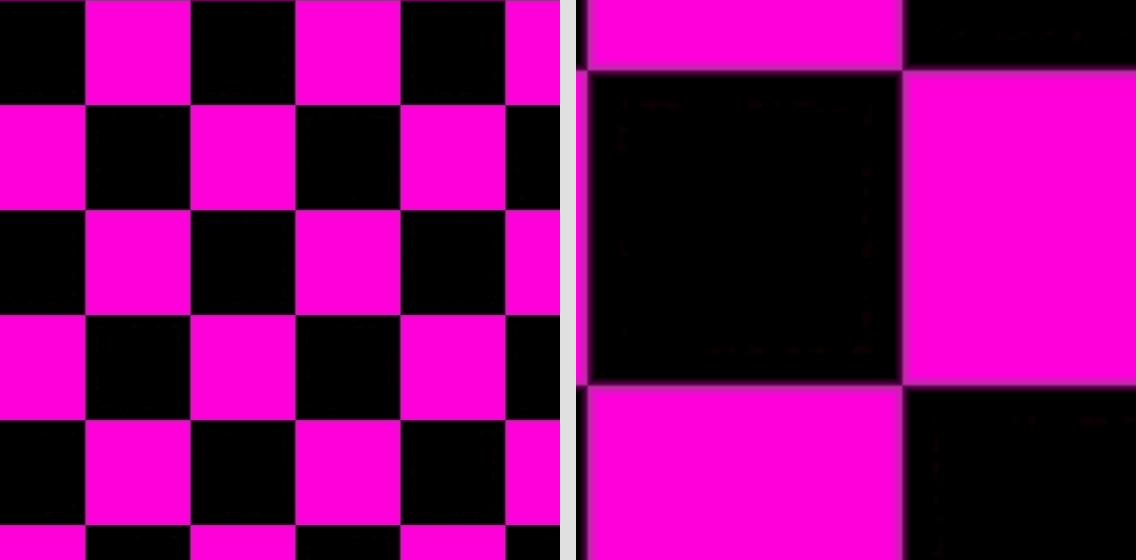
Left: the whole. Right: its middle third, enlarged.
Give the GLSL for this pattern, as a WebGL 1 fragment shader.

```glsl
precision highp float;

uniform vec2 u_resolution;

// Grid, in canvas units
const float CELL = 0.1875;
const vec2 ORIGIN = vec2(0.1527, 0.0622);

// Fill and edge colours, from dark to bright
const vec3 BLACK = vec3(0.0, 0.0, 0.0);
const vec3 DARK_HALO = vec3(0.15, 0.0, 0.12);
const vec3 HALO = vec3(0.32, 0.0, 0.26);
const vec3 RIM = vec3(0.73, 0.18, 0.65);
const vec3 SOFT_RIM = vec3(0.87, 0.08, 0.76);
const vec3 MAGENTA = vec3(1.0, 0.0, 0.86);

// Signed distances from the edge where each colour gives way to the next
const float HALO_START = -0.004;
const float HALO_END = -0.002;
const float SOFT_RIM_START = 0.002;
const float FILL_START = 0.005;
const float BLEND = 0.0013;

// Faint speckle just inside the dark squares
const float SPECKLE_INSET = 0.021;
const float SPECKLE_WIDTH = 0.005;
const float SPECKLE_SCALE = 190.0;
const vec3 SPECKLE_TINT = vec3(0.045, 0.0, 0.025);

float hash(vec2 p) {
  vec3 q = fract(vec3(p.xyx) * 0.1031);
  q += dot(q, q.yzx + 33.33);
  return fract((q.x + q.y) * q.z);
}

float valueNoise(vec2 p) {
  vec2 i = floor(p);
  vec2 f = fract(p);
  f = f * f * (3.0 - 2.0 * f);
  float low = mix(hash(i), hash(i + vec2(1.0, 0.0)), f.x);
  float high = mix(hash(i + vec2(0.0, 1.0)), hash(i + 1.0), f.x);
  return mix(low, high, f.y);
}

// Distance to the nearest grid line: positive in bright squares, negative in dark
float checkerDistance(vec2 p) {
  vec2 grid = (p - ORIGIN) / CELL;
  vec2 cell = floor(grid);
  vec2 inset = 0.5 - abs(fract(grid) - 0.5);
  float parity = mod(cell.x + cell.y, 2.0);
  return min(inset.x, inset.y) * CELL * (1.0 - 2.0 * parity);
}

float rise(float edge, float d, float blend) {
  return smoothstep(edge - blend, edge + blend, d);
}

void main() {
  vec2 uv = gl_FragCoord.xy / u_resolution.y;
  float blend = max(BLEND, 0.6 / u_resolution.y);
  float d = checkerDistance(uv);

  // Dark squares with their speckle band
  float band = 1.0 - smoothstep(0.0, SPECKLE_WIDTH, abs(d + SPECKLE_INSET));
  float speckle = smoothstep(0.5, 0.9, valueNoise(uv * SPECKLE_SCALE));
  vec3 color = BLACK + SPECKLE_TINT * band * speckle;

  // Blurred edge, from the dark side to the bright fill
  color = mix(color, DARK_HALO, rise(HALO_START, d, blend));
  color = mix(color, HALO, rise(HALO_END, d, blend));
  color = mix(color, RIM, rise(0.0, d, blend));
  color = mix(color, SOFT_RIM, rise(SOFT_RIM_START, d, blend));
  color = mix(color, MAGENTA, rise(FILL_START, d, 1.5 * blend));

  gl_FragColor = vec4(color, 1.0);
}
```
